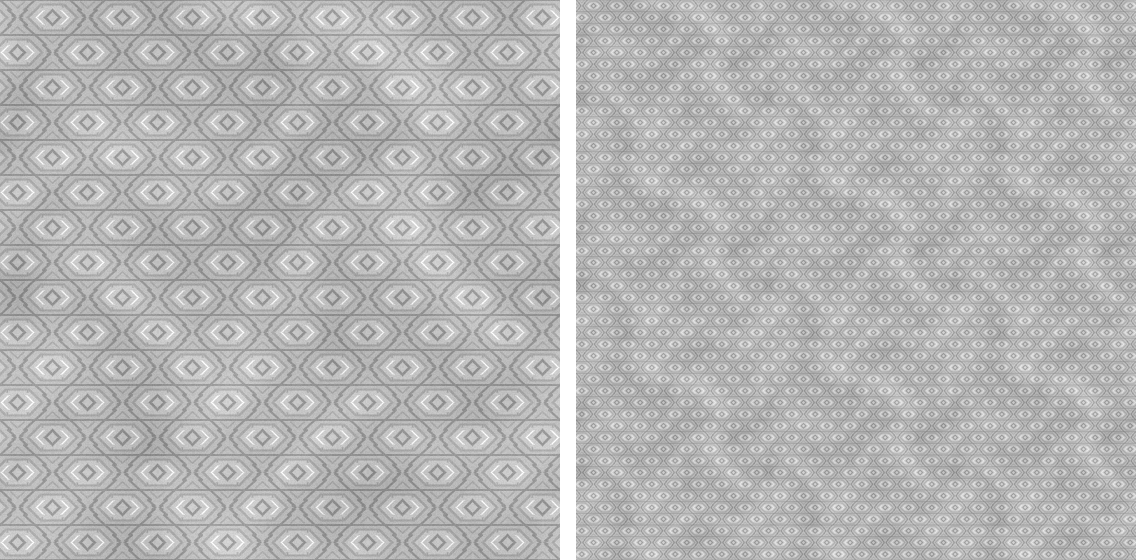
Left: one tile. Right: repeated 3 by 3.
A WebGL 1 fragment shader for this pattern:

```glsl
precision highp float;
// Woven grey geometric bands: eye-like hexagons alternate with zigzag crossings,
// each row shifted by half a repeat. Every motif is folded into one quadrant and
// drawn with distance functions; periodic clouds and fine grain add the wear.
uniform vec2 u_resolution;

const float COLUMNS = 8.0;
const float ROWS = 16.0;          // even, so the half shift wraps

// Greys
const float GROUND = 0.735;
const float HEX_FILL = 0.775;
const float MID_LINE = 0.645;
const float DARK_LINE = 0.575;
const float HIGHLIGHT = 0.97;

// Sizes in row heights; widths are half widths
const float HEX_RADIUS = 0.70;
const float HEX_HEIGHT = 0.37;
const float EYE_RADIUS = 0.205;
const float GLINT_RADIUS = 0.455;
const float THICK = 0.036;
const float ZIGZAG = 0.031;
const float ROW_LINE = 0.027;
const float THIN = 0.018;

// Wear
const float CLOUD_AMOUNT = 0.036;
const float GRAIN_AMOUNT = 0.045;
const float GRAIN_CELLS = 512.0;
const float TAU = 6.2831853;

float segment(vec2 p, vec2 a, vec2 b) {
  vec2 ap = p - a, ab = b - a;
  return length(ap - ab * clamp(dot(ap, ab) / dot(ab, ab), 0.0, 1.0));
}

float box(vec2 p, vec2 halfSize) {
  vec2 d = abs(p) - halfSize;
  return length(max(d, 0.0)) + min(max(d.x, d.y), 0.0);
}

// Signed distance to a diamond of the given tip radius
float diamond(vec2 q, float radius) {
  return (q.x + q.y - radius) * 0.7071;
}

float coverage(float d, float pixel) {
  return clamp(0.5 - d / pixel, 0.0, 1.0);
}

float hash(vec2 cell) {
  vec3 h = fract(cell.xyx * vec3(0.1031, 0.1030, 0.0973));
  h += dot(h, h.yzx + 33.33);
  return fract((h.x + h.y) * h.z);
}

// Stepped diagonal from the row border to the crossing centre
float lightning(vec2 k) {
  float d = segment(k, vec2(0.50, 0.50), vec2(0.19, 0.22));
  d = min(d, segment(k, vec2(0.19, 0.22), vec2(0.27, 0.21)));
  d = min(d, segment(k, vec2(0.27, 0.21), vec2(0.08, 0.05)));
  d = min(d, segment(k, vec2(0.08, 0.05), vec2(0.14, 0.05)));
  return min(d, segment(k, vec2(0.14, 0.05), vec2(0.06, 0.0)));
}

// Periodic soft patches from warped sines of whole frequencies
float clouds(vec2 uv) {
  vec2 a = uv * TAU;
  a += 0.6 * sin(a.yx * 2.0 + vec2(0.7, 2.9));
  float n = sin(a.x * 2.0 + a.y + 0.8) + sin(a.y * 3.0 - a.x + 2.1);
  n += 0.7 * sin(a.x * 3.0 + a.y * 2.0 + 4.0);
  n += 0.5 * sin(a.x * 5.0 - a.y * 4.0 + 1.3);
  return n * 0.5;
}

void main() {
  vec2 uv = gl_FragCoord.xy / u_resolution;
  float pixel = ROWS / u_resolution.y;

  // Staggered repeat, folded to one quadrant
  vec2 grid = uv * vec2(COLUMNS, ROWS);
  float shift = 0.25 + 0.5 * mod(floor(grid.y), 2.0);
  vec2 p = vec2(fract(grid.x - shift + 0.5), fract(grid.y)) - 0.5;
  vec2 q = abs(p * vec2(2.0, 1.0));
  vec2 k = vec2(1.0 - q.x, q.y);

  // Hexagon with side chevrons and hooked bars
  float hexDist = diamond(q, HEX_RADIUS);
  float grey = mix(GROUND, HEX_FILL, coverage(max(hexDist, q.y - HEX_HEIGHT), pixel));
  float mid = max(abs(hexDist) - THICK, q.y - HEX_HEIGHT - 0.03);
  mid = min(mid, box(q - vec2(0.0, HEX_HEIGHT), vec2(0.31, 0.03)));
  mid = min(mid, box(q - vec2(0.29, 0.34), vec2(0.025, 0.06)));

  // Small chevrons above and below each crossing
  mid = min(mid, segment(k, vec2(0.0, 0.27), vec2(0.19, 0.44)) - 0.022);
  grey = mix(grey, MID_LINE, coverage(mid, pixel));

  // Dark zigzags, central diamond and row borders
  float dark = lightning(k) - ZIGZAG;
  dark = min(dark, abs(diamond(q, EYE_RADIUS)) - THICK);
  dark = min(dark, 0.5 - q.y - ROW_LINE);
  grey = mix(grey, DARK_LINE, coverage(dark, pixel));

  // Bright chevrons beside the diamond
  float glint = max(abs(diamond(q, GLINT_RADIUS)) - THIN, q.y - 0.20);
  grey = mix(grey, HIGHLIGHT, coverage(glint, pixel));

  // Faded patches and woven grain
  grey += CLOUD_AMOUNT * clouds(uv);
  grey += GRAIN_AMOUNT * (hash(floor(uv * GRAIN_CELLS)) - 0.5);
  gl_FragColor = vec4(vec3(clamp(grey, 0.0, 1.0)), 1.0);
}
```
